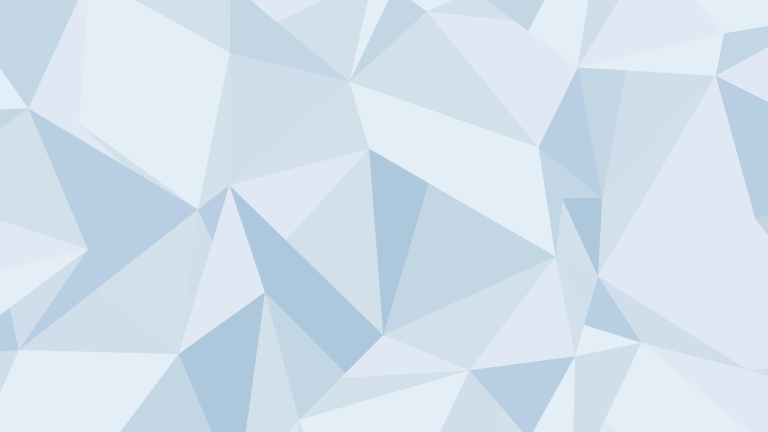
Reproduce this background procedurally as a WebGL 2 fragment shader.

```glsl
#version 300 es
precision highp float;
// Low-poly background: a rotated grid with jittered corners is cut into
// flat triangles. Some are cut once more, and each face takes one pale
// blue tone. Faces are blended by their pixel coverage for smooth edges.

uniform vec2 u_resolution;
out vec4 fragColor;

const float CELL_SIZE = 0.275;     // grid step, in canvas heights
const float GRID_ANGLE = -0.2;     // rotation that hides the grid
const vec2 GRID_OFFSET = vec2(31.4, 22.7);
const float JITTER = 0.92;         // below 1.0 the mesh never folds
const float MIN_AREA = 0.14;       // thinnest freely chosen triangle
const float SPLIT_CHANCE = 0.38;   // share of triangles cut in two
const float SPLIT_TONE = 0.19;     // tone step across such a cut
const float TONE_NOISE = 0.2;
const vec2 TONE_STEP = vec2(0.7549, 0.5698); // spreads tones evenly
const float BAND_DEPTH = 0.13;     // strength of the broad darker band
const float BAND_HEIGHT = 0.35;    // its middle, in canvas heights

const int TONES = 7;
const vec3 PALETTE[TONES] = vec3[TONES](
    vec3(0.896, 0.932, 0.963), vec3(0.880, 0.914, 0.953),
    vec3(0.824, 0.880, 0.918), vec3(0.815, 0.870, 0.925),
    vec3(0.763, 0.838, 0.893), vec3(0.722, 0.808, 0.886),
    vec3(0.678, 0.780, 0.867));
// Upper end of each tone's share of the area
const float SHARE_END[TONES] = float[TONES](0.15, 0.40, 0.57, 0.71, 0.86, 0.95, 1.0);

// Integer hash of a cell and a channel, 0 to 1
float hash(ivec2 cell, int channel) {
    uint h = uint(cell.x) * 1597334677u ^ uint(cell.y) * 3812015801u
           ^ uint(channel) * 2798796415u;
    h = (h ^ (h >> 16)) * 2146121005u;
    h = (h ^ (h >> 15)) * 2221713035u;
    h ^= h >> 16;
    return float(h >> 8) / 16777216.0;
}

float cross2(vec2 a, vec2 b) { return a.x * b.y - a.y * b.x; }

mat2 gridRotation() {
    float s = sin(GRID_ANGLE), c = cos(GRID_ANGLE);
    return mat2(c, s, -s, c);
}

// Signed distance to the line from a to b, positive on its left
float leftOf(vec2 p, vec2 a, vec2 b) {
    return cross2(b - a, p - a) / max(length(b - a), 1e-4);
}

vec2 corner(ivec2 cell) {
    return vec2(cell) + JITTER * (vec2(hash(cell, 0), hash(cell, 1)) - 0.5);
}

vec3 toneColor(float tone, float shift) {
    tone = fract(tone) + shift;
    for (int i = 0; i < TONES - 1; i++)
        if (tone < SHARE_END[i]) return PALETTE[i];
    return PALETTE[TONES - 1];
}

// Colour times coverage of one counter-clockwise face; coverage in w
vec4 face(vec2 p, vec2 apex, vec2 b, vec2 c, ivec2 cell, int id, float pixel) {
    float inside = min(leftOf(p, apex, b), min(leftOf(p, b, c), leftOf(p, c, apex)));
    float coverage = clamp(inside / pixel + 0.5, 0.0, 1.0);
    if (coverage <= 0.0) return vec4(0.0);

    // Broad band, sampled at the middle of the face so that it stays flat
    vec2 middle = ((apex + b + c) / 3.0 - GRID_OFFSET) * gridRotation() * CELL_SIZE;
    float shift = BAND_DEPTH * cos(6.2832 * (middle.y - BAND_HEIGHT));

    int channel = 10 + id * 4;
    float tone = dot(vec2(cell), TONE_STEP) + 0.38 * float(id)
               + TONE_NOISE * hash(cell, channel);
    vec3 color = toneColor(tone, shift);

    // Optional cut from the apex to the opposite side
    if (hash(cell, channel + 1) < SPLIT_CHANCE) {
        vec2 foot = mix(b, c, mix(0.3, 0.7, hash(cell, channel + 2)));
        float side = clamp(leftOf(p, apex, foot) / pixel + 0.5, 0.0, 1.0);
        color = mix(color, toneColor(tone + SPLIT_TONE, shift), side);
    }
    return vec4(color, 1.0) * coverage;
}

void main() {
    // Canvas position in rotated grid units
    float pixel = 1.0 / (u_resolution.y * CELL_SIZE);
    vec2 p = gridRotation() * gl_FragCoord.xy * pixel + GRID_OFFSET;
    ivec2 home = ivec2(floor(p));

    vec4 sum = vec4(0.0);
    for (int i = 0; i < 9; i++) {
        ivec2 cell = home + ivec2(i % 3, i / 3) - 1;
        vec2 a = corner(cell), b = corner(cell + ivec2(1, 0));
        vec2 c = corner(cell + 1), d = corner(cell + ivec2(0, 1));

        // Pick a diagonal at random if both are sound, else the better one
        float areaBD = min(cross2(b - a, d - a), cross2(d - c, b - c));
        float areaAC = min(cross2(c - b, a - b), cross2(a - d, c - d));
        bool useBD = min(areaBD, areaAC) > MIN_AREA ? hash(cell, 2) < 0.5 : areaBD > areaAC;
        if (!useBD) {
            vec2 first = a;
            a = b; b = c; c = d; d = first;
        }
        sum += face(p, a, b, d, cell, 0, pixel);
        sum += face(p, c, d, b, cell, 1, pixel);
    }
    fragColor = vec4(sum.rgb / max(sum.w, 1e-4), 1.0);
}
```
